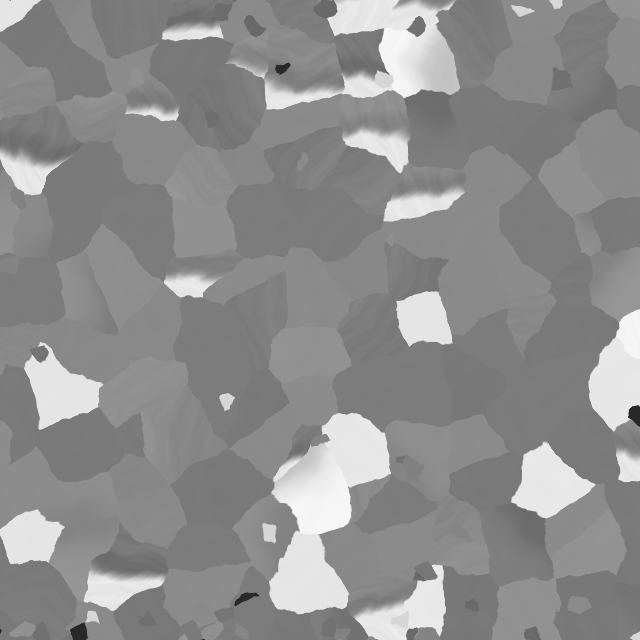
Write a Shadertoy shader that draws this texture.

```glsl
const float GRAIN_COUNT = 11.5;    // large grains across the canvas
const float CHIP_COUNT = 44.0;     // small chips across the canvas
const float JITTER = 0.86;
const float SIZE_SPREAD = 0.34;
const float CHIP_SHARE = 0.012;
const float RIM_CHIP_SHARE = 0.16; // chips near the top and bottom rims
const float SHADED_SHARE = 0.30;
const float HALF_LIT_SHARE = 0.07;
const float DARK = 0.480;
const float MIDDLE = 0.540;
const float LIGHT = 0.565;
const float BRIGHT = 0.905;
const float DARK_SHARE = 0.41;
const float MIDDLE_SHARE = 0.37;
const float LIGHT_SHARE = 0.14;

struct Cells {
    vec2 nearest;
    vec2 second;
    float coverage; // share of the pixel owned by the nearest cell
};

vec3 hash(vec2 p) {
    vec3 q = fract(p.xyx * vec3(0.1031, 0.1030, 0.0973));
    q += dot(q, q.yxz + 33.33);
    return fract((q.xxy + q.yzz) * q.zyx);
}

vec2 site(vec2 id) {
    return id + 0.5 + JITTER * (hash(id).xy - 0.5);
}

// Layered sines bend the outlines, the last layers make them ragged
vec2 warp(vec2 p) {
    float amplitude = 0.11;
    float frequency = 2.3;
    for (int i = 0; i < 6; i++) {
        float phase = float(i) * 2.4;
        vec2 q = mat2(0.8, 0.6, -0.6, 0.8) * p;
        p += amplitude * sin(frequency * q.yx + vec2(phase, phase + 1.7));
        amplitude *= 0.49;
        frequency *= 2.05;
    }
    return p;
}

// Weighted cellular partition with a smoothed border
Cells findCells(vec2 p, float pixel) {
    vec2 base = floor(p);
    vec2 nearest = base;
    vec2 second = base;
    float d1 = 1e5;
    float d2 = 1e5;
    for (int y = -2; y <= 2; y++) {
        for (int x = -2; x <= 2; x++) {
            vec2 id = base + vec2(x, y);
            vec2 offset = site(id) - p;
            float d = dot(offset, offset) - SIZE_SPREAD * hash(id).z;
            if (d < d1) {
                second = nearest;
                d2 = d1;
                nearest = id;
                d1 = d;
            } else if (d < d2) {
                second = id;
                d2 = d;
            }
        }
    }
    float edge = 0.5 * (d2 - d1) / max(distance(site(nearest), site(second)), 0.05);
    return Cells(nearest, second, clamp(0.5 + edge / pixel, 0.0, 1.0));
}

// Flat tone per grain, some with a soft fold or a lit lower part
float grainTone(vec2 id, vec2 p) {
    vec3 pick = hash(id + vec2(37.0, 111.0));
    vec3 style = hash(id + vec2(83.0, 29.0));
    float tone = BRIGHT;
    if (pick.x < DARK_SHARE) tone = DARK;
    else if (pick.x < DARK_SHARE + MIDDLE_SHARE) tone = MIDDLE;
    else if (pick.x < DARK_SHARE + MIDDLE_SHARE + LIGHT_SHARE) tone = LIGHT;
    bool isBright = tone == BRIGHT;
    tone += 0.018 * (pick.y - 0.5);

    vec2 local = p - site(id);
    float angle = 6.2832 * style.y;
    vec2 across = vec2(cos(angle), sin(angle));
    float s = dot(local, across);
    float t = dot(local, vec2(-across.y, across.x));
    float bend = s + 0.06 * sin(5.0 * t + 9.0 * pick.z);
    float streaks = sin(19.0 * bend + 2.0 * t) + 0.6 * sin(43.0 * bend - 3.0 * t);

    if (style.x < HALF_LIT_SHARE) {
        float depth = local.y + 0.35 * (style.z - 0.5) * local.x + 0.03 * sin(9.0 * local.x);
        float lit = smoothstep(0.10, -0.22, depth);
        tone = mix(tone - 0.05 * smoothstep(0.4, 0.1, depth), BRIGHT, lit * lit);
        tone += 0.010 * streaks;
    } else if (style.x < HALF_LIT_SHARE + SHADED_SHARE) {
        float fold = smoothstep(-0.05, 0.45, bend) - 0.4 * smoothstep(0.1, -0.4, bend);
        tone += (isBright ? -0.14 : 0.09 * (style.z - 0.65)) * fold;
        tone += 0.007 * streaks * smoothstep(0.3, 0.8, style.z);
    }
    return tone;
}

float chipTone(vec2 id) {
    vec3 pick = hash(id + vec2(211.0, 57.0));
    if (pick.x < 0.07) return 0.16;
    if (pick.x < 0.20) return 0.84;
    return mix(0.40, 0.57, pick.y);
}

float isChip(vec2 id) {
    float rim = smoothstep(0.43, 0.50, abs(id.y / CHIP_COUNT - 0.5));
    return step(hash(id + vec2(149.0, 71.0)).x, mix(CHIP_SHARE, RIM_CHIP_SHARE, rim));
}

void mainImage(out vec4 fragColor, in vec2 fragCoord) {
    vec2 uv = fragCoord / iResolution.xy;
    float pixel = 1.0 / iResolution.y;

    // Large grains
    vec2 p = warp(uv * GRAIN_COUNT + 7.0);
    Cells grain = findCells(p, pixel * GRAIN_COUNT);
    float tone = mix(grainTone(grain.second, p), grainTone(grain.nearest, p), grain.coverage);

    // Scattered small chips
    Cells chip = findCells(warp(uv * CHIP_COUNT), pixel * CHIP_COUNT);
    tone = mix(tone, chipTone(chip.second), isChip(chip.second) * (1.0 - chip.coverage));
    tone = mix(tone, chipTone(chip.nearest), isChip(chip.nearest) * chip.coverage);

    // Faint surface mottling
    tone += 0.003 * sin(61.0 * uv.x + 4.0 * sin(23.0 * uv.y)) * sin(47.0 * uv.y + 3.0 * sin(31.0 * uv.x));
    fragColor = vec4(vec3(tone), 1.0);
}
```
